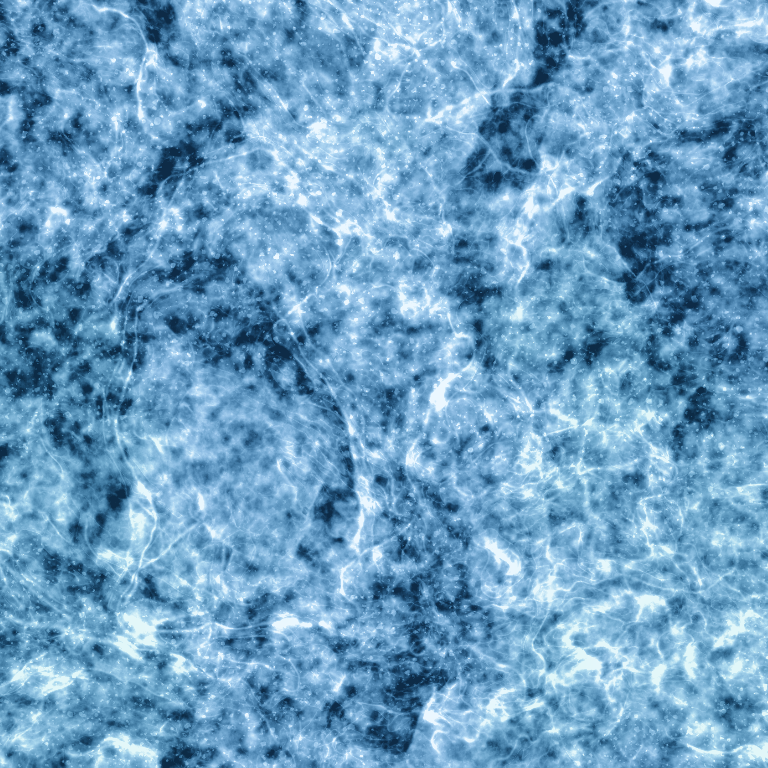
This texture is drawn by a Shadertoy shader. Its source:

```glsl
const vec3 ICE[8] = vec3[8](
    vec3(0.05, 0.17, 0.28), vec3(0.11, 0.29, 0.44), vec3(0.24, 0.46, 0.63),
    vec3(0.35, 0.57, 0.74), vec3(0.46, 0.67, 0.83), vec3(0.57, 0.75, 0.90),
    vec3(0.70, 0.85, 0.96), vec3(0.92, 0.97, 1.00));
const vec3 TEAL_TINT = vec3(0.96, 1.00, 0.975);
const float MEAN_TONE = 3.85;      // position on the ICE ramp
const float CLOUD_CONTRAST = 1.3;
const float MOTTLE_CONTRAST = 3.6;
const float GRAIN_CONTRAST = 6.6;
const float WISP_CONTRAST = 1.05;
const float DARK_DEPTH = 1.9;
const float SHARD_DEPTH = 2.2;
const float WARP = 0.13;
const float VEIN_SCALE = 3.2;
const float VEIN_WIDTH = 0.0034;
const float LINE_LIGHT = 3.0;
const float MILK_LIGHT = 1.1;
const float BAND_WIDTH = 0.026;
const float BUBBLE_LIGHT = 2.0;
const int VEIN_LAYERS = 5;
const int BUBBLE_LAYERS = 3;
const mat2 TURN = mat2(0.8, 0.6, -0.6, 0.8);

float hash(vec2 p) {
    vec3 q = fract(p.xyx * 0.1031);
    q += dot(q, q.yzx + 33.33);
    return fract((q.x + q.y) * q.z);
}

float noise(vec2 p) {
    vec2 i = floor(p), f = fract(p);
    f = f * f * f * (f * (f * 6.0 - 15.0) + 10.0);
    return mix(mix(hash(i), hash(i + vec2(1, 0)), f.x),
               mix(hash(i + vec2(0, 1)), hash(i + vec2(1, 1)), f.x), f.y);
}

float fbm(vec2 p) {
    float sum = 0.0, amp = 0.516;
    for (int i = 0; i < 5; i++) {
        sum += amp * noise(p);
        p = TURN * p * 2.03 + 17.3;
        amp *= 0.5;
    }
    return sum;
}

vec3 iceRamp(float tone) {
    tone = clamp(tone, 0.0, 6.999);
    int i = int(tone);
    return mix(ICE[i], ICE[i + 1], fract(tone));
}

// Field whose zero contour forms the fracture lines
float crackField(vec2 p) {
    return noise(p) - 0.5 + 0.36 * (noise(TURN * p * 2.3 + 5.1) - 0.5)
         + 0.10 * (noise(p * 6.1 + 9.7) - 0.5);
}

// x: signed distance to the fracture lines, y: clarity, low on flat ground
vec2 crackDistance(vec2 p) {
    const float STEP = 0.02;
    float f = crackField(p);
    float slope = length(vec2(crackField(p + vec2(STEP, 0)) - f,
                              crackField(p + vec2(0, STEP)) - f)) / STEP;
    return vec2(f / (slope + 0.15), smoothstep(0.15, 0.6, slope));
}

float lineGlow(float d, float width) {
    return exp(-d * d / (width * width));
}

// Bright fractures, each with a frosted band on one side
float veins(vec2 p, float pixel) {
    float lines = 0.0, milk = 0.0, scale = VEIN_SCALE, strength = 1.0;
    mat2 turn = mat2(1.0);
    for (int i = 0; i < VEIN_LAYERS; i++) {
        vec2 v = turn * p * scale * vec2(1.0, 0.75) + 23.7 * float(i);
        vec2 crack = crackDistance(v);
        float d = crack.x / scale;
        float open = crack.y * smoothstep(0.36, 0.52, noise(v * 1.1 + 41.0));
        float vary = noise(v * 3.0 + 71.0);
        float width = max(VEIN_WIDTH * strength * mix(0.4, 1.4, vary), 0.8 * pixel);
        float band = BAND_WIDTH * strength * mix(0.5, 1.3, vary);
        float frost = noise(p * 95.0);
        float edge = lineGlow(d, width) + 0.5 * lineGlow(d - band, 0.8 * width);
        lines = max(lines, open * strength * edge * mix(0.5, 1.1, frost));
        float side = smoothstep(-width, width, d) * (1.0 - smoothstep(0.6 * band, 1.2 * band, d));
        milk = max(milk, open * strength * side * mix(0.1, 1.5, frost));
        scale *= 1.5;
        strength *= 0.86;
        turn = TURN * turn;
    }
    return LINE_LIGHT * lines + MILK_LIGHT * milk;
}

// Fine curled filaments and flakes, centred on zero
float wisps(vec2 p) {
    float sum = 0.0, scale = 27.0;
    for (int i = 0; i < 3; i++) {
        p = TURN * p + 3.9;
        float n = noise(p * scale * vec2(1.0, 0.6)) + 0.3 * noise(p * scale * 2.7);
        sum += pow(1.0 - min(abs(2.0 * n - 1.3), 1.0), 5.0) - 0.25;
        scale *= 1.7;
    }
    return sum;
}

// Trapped air: small irregular specks
float bubbles(vec2 p, float pixel) {
    float light = 0.0, scale = 50.0;
    for (int i = 0; i < BUBBLE_LAYERS; i++) {
        vec2 b = p * scale + 13.1 * float(i), cell = floor(b);
        vec2 centre = 0.25 + 0.5 * vec2(hash(cell + 3.7), hash(cell + 8.3));
        float chance = hash(cell + 21.9), radius = mix(0.05, 0.19, hash(cell + 31.3));
        float d = length(fract(b) - centre) + 0.25 * (noise(b * 5.0) - 0.5);
        float soft = 0.02 + 0.6 * pixel * scale;
        light += step(0.62, chance) * chance * (1.0 - smoothstep(radius - soft, radius + soft, d));
        scale *= 1.7;
    }
    return light;
}

void mainImage(out vec4 fragColor, in vec2 fragCoord) {
    vec2 p = fragCoord / iResolution.y;
    float pixel = 1.0 / iResolution.y;
    vec2 q = p + WARP * (vec2(fbm(p * 3.6 + 2.0), fbm(p * 3.6 + 57.0)) - 0.5);

    // Cloudy body, frost and filaments
    float tone = MEAN_TONE + CLOUD_CONTRAST * (fbm(q * 4.8 + 11.0) - 0.5);
    tone += MOTTLE_CONTRAST * (fbm(q * 20.0) - 0.5);
    tone += GRAIN_CONTRAST * (fbm(p * 55.0 + 6.0 * q) - 0.5);
    tone += WISP_CONTRAST * wisps(q) * mix(0.5, 1.2, noise(p * 7.0 + 5.0));

    // Clear deep water and slanted dark shards
    float deep = smoothstep(0.57, 0.66, fbm(q * 5.4 + 83.0) + 0.04 * (p.x - p.y)
               + 0.16 * (fbm(p * 26.0) - 0.5));
    vec2 slant = mat2(0.94, 0.34, -0.34, 0.94) * q;
    float shard = smoothstep(0.80, 0.88, noise(slant * vec2(14.0, 4.0) + 35.0)
                + 0.25 * (fbm(p * 22.0) - 0.5));
    tone -= max(DARK_DEPTH * deep, SHARD_DEPTH * shard);

    // White fractures and bubbles
    tone += veins(q, pixel) * mix(1.0, 0.8, deep);
    float airy = smoothstep(0.35, 0.7, noise(p * 6.0 + 19.0));
    tone += BUBBLE_LIGHT * bubbles(p + 0.03 * q, pixel) * mix(0.3, 1.0, max(airy, deep));

    float teal = smoothstep(0.48, 0.68, fbm(p * 2.4 + 67.0) + 0.12 * (0.5 - p.y));
    fragColor = vec4(iceRamp(tone) * mix(vec3(1.0), TEAL_TINT, teal), 1.0);
}
```
